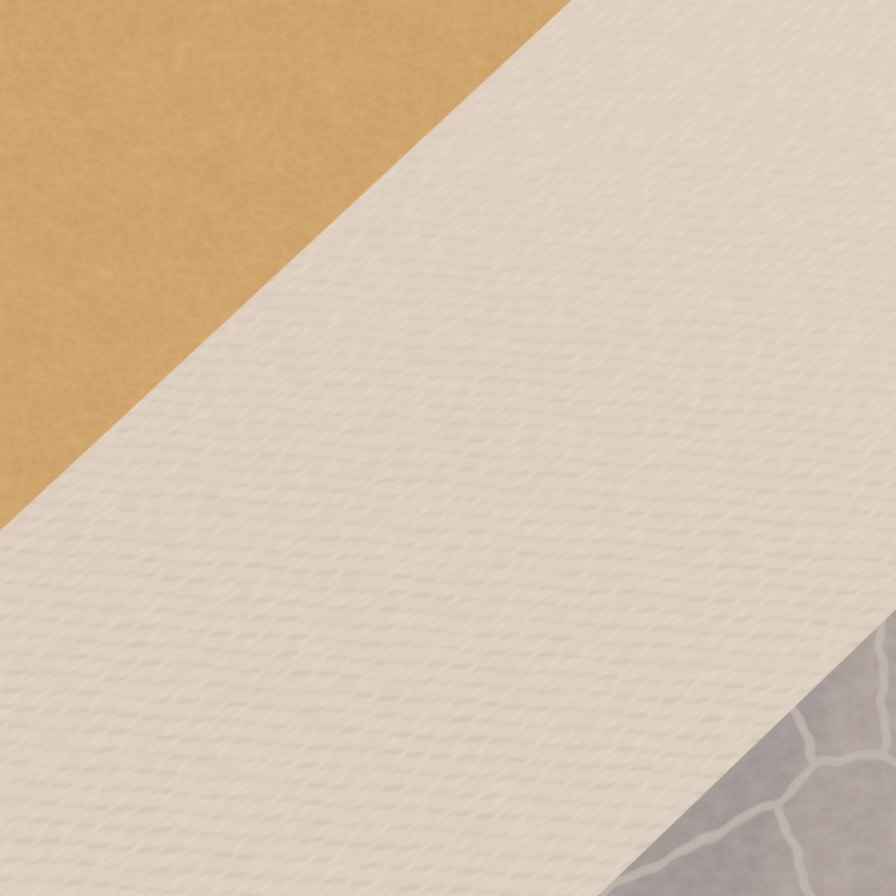
Write a three.js fragment shader that draws this background.

```glsl
varying vec2 vUv;

const vec3 SAND_DARK = vec3(0.775, 0.595, 0.375);
const vec3 SAND_LIGHT = vec3(0.865, 0.715, 0.500);
const vec3 CLOTH = vec3(0.870, 0.812, 0.758);
const vec3 STONE_COOL = vec3(0.650, 0.615, 0.605);
const vec3 STONE_WARM = vec3(0.695, 0.650, 0.618);
const vec3 MORTAR = vec3(0.765, 0.720, 0.685);
const float EDGE_BLUR = 0.0014;

float hash(vec2 p) {
  p = fract(p * vec2(0.1031, 0.1137));
  p += dot(p, p.yx + 33.33);
  return fract((p.x + p.y) * p.x * 97.3);
}

// Distance to the nearest scattered point
float cellular(vec2 p) {
  vec2 cell = floor(p);
  float nearest = 2.0;
  for (int j = -1; j <= 1; j++) {
    for (int i = -1; i <= 1; i++) {
      vec2 id = cell + vec2(float(i), float(j));
      vec2 site = id + vec2(hash(id), hash(id + 57.0));
      nearest = min(nearest, length(p - site));
    }
  }
  return nearest;
}

float layeredCells(vec2 p) {
  float sum = 0.0;
  float weight = 0.5;
  for (int i = 0; i < 4; i++) {
    sum += weight * (cellular(p) - 0.5);
    p = mat2(1.6, 1.2, -1.2, 1.6) * p + 11.7;
    weight *= 0.68;
  }
  return sum;
}

// Signed height above a slanted line
float aboveLine(vec2 p, float slope, float offset) {
  return (p.y - slope * p.x - offset) / sqrt(1.0 + slope * slope);
}

float segment(vec2 p, vec2 a, vec2 b) {
  vec2 d = b - a;
  return length(p - a - d * clamp(dot(p - a, d) / dot(d, d), 0.0, 1.0));
}

vec3 sand(vec2 p) {
  float blotches = layeredCells(p * vec2(13.0, 16.0));
  float grain = layeredCells(p * vec2(75.0, 95.0) + 20.0);
  float tone = 0.5 + 0.30 * blotches + 0.50 * grain;
  return mix(SAND_DARK, SAND_LIGHT, clamp(tone, 0.0, 1.0));
}

vec3 cloth(vec2 p) {
  // Rows tighten towards the top
  float y = p.y + 0.07 * p.x + 0.0015 * sin(p.x * 45.0 + p.y * 30.0);
  float row = -100.0 * log(0.0225 - 0.0100 * y);
  float rowId = floor(row);
  float rowPos = fract(row);
  float along = (p.x - 0.85 * p.y) * 34.0 + hash(vec2(rowId, 3.0)) * 0.7;
  float stitchPos = fract(along);
  float stitchTone = hash(vec2(floor(along) + 80.0, rowId));
  float nearness = 1.0 - smoothstep(0.15, 1.0, p.y);

  // Shadow under each stitch, with a short slanted end
  float seam = smoothstep(0.30, 0.0, abs(rowPos - 0.22 - 0.18 * stitchPos));
  seam *= smoothstep(0.0, 0.2, stitchPos) * smoothstep(1.0, 0.75, stitchPos);
  float stitchEnd = smoothstep(0.16, 0.0, abs(stitchPos - 0.88 + 0.1 * rowPos));
  float shade = -seam * (0.012 + 0.026 * nearness) * (0.4 + 0.6 * stitchTone);
  shade += stitchEnd * 0.008 * (stitchTone - 0.2);

  // Pale slanted fibres and soft mottling
  vec2 fibre = vec2(p.x + p.y * 0.85, p.y - p.x * 0.85);
  float streak = 1.0 - smoothstep(0.05, 0.42, cellular(fibre * vec2(17.0, 85.0)));
  shade += 0.018 * streak;
  shade += 0.012 * layeredCells(p * vec2(18.0, 32.0));
  shade += 0.006 * (p.x + p.y - 1.0) * p.y;
  return CLOTH + shade * vec3(1.0, 1.02, 1.05);
}

vec3 paving(vec2 p) {
  vec2 q = p + 0.0022 * vec2(sin(p.y * 95.0) + 0.5 * sin(p.y * 210.0),
                             sin(p.x * 88.0) + 0.5 * sin(p.x * 190.0));
  vec2 upperFork = vec2(0.911, 0.146);
  vec2 lowerFork = vec2(0.868, 0.106);
  vec2 rightBend = vec2(0.965, 0.159);

  // Joints meet at two forks
  float joint = segment(q, vec2(0.884, 0.215), upperFork);
  joint = min(joint, segment(q, upperFork, lowerFork));
  joint = min(joint, segment(q, upperFork, rightBend));
  joint = min(joint, segment(q, rightBend, vec2(1.02, 0.146)));
  joint = min(joint, segment(q, lowerFork, vec2(0.675, 0.005)));
  joint = min(joint, segment(q, lowerFork, vec2(0.908, -0.01)));
  joint = min(joint, segment(q, vec2(0.982, 0.32), vec2(0.988, 0.155)));

  float mottling = layeredCells(p * vec2(32.0, 42.0));
  float warmth = smoothstep(0.86, 0.93, p.x + 0.35 * (0.13 - p.y));
  vec3 stone = mix(STONE_COOL, STONE_WARM, warmth) + 0.07 * mottling;
  float mortar = 1.0 - smoothstep(0.0025, 0.0070, joint + 0.002 * mottling);
  return mix(stone, MORTAR + 0.03 * mottling, 0.85 * mortar);
}

void main() {
  float sandMask = smoothstep(-EDGE_BLUR, EDGE_BLUR, aboveLine(vUv, 0.9285, 0.4076));
  float pavingMask = smoothstep(EDGE_BLUR, -EDGE_BLUR, aboveLine(vUv, 0.961, -0.641));
  vec3 color = mix(cloth(vUv), sand(vUv), sandMask);
  color = mix(color, paving(vUv), pavingMask);
  gl_FragColor = vec4(color, 1.0);
}
```
